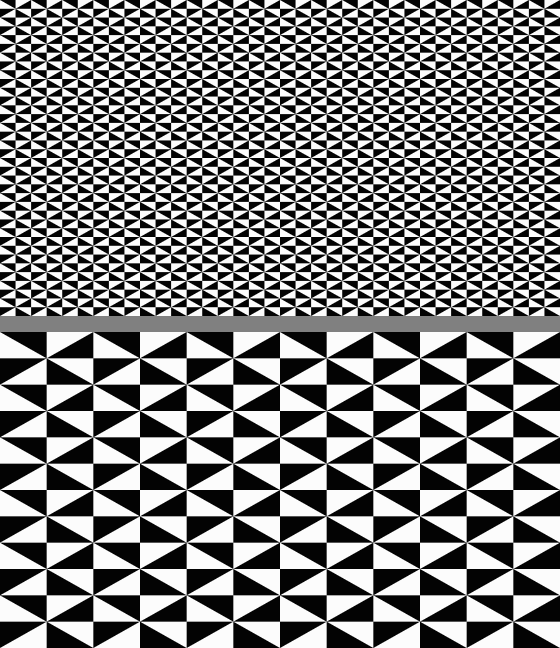
Top: the whole. Bottom: its middle third, enlarged.
A Shadertoy shader for this pattern:

```glsl
const vec2 CELLS = vec2(36.0);      // cells across and down; even, so the sheet tiles
const vec3 DARK  = vec3(0.01);
const vec3 LIGHT = vec3(0.99);
const float EDGE_WIDTH = 1.0;       // edge softness in output samples

// Distance to the nearest whole number, positive in even cells, negative in odd ones
vec2 signedGridDistance(vec2 cell) {
    return abs(mod(cell - 0.5, 2.0) - 1.0) - 0.5;
}

// Mirrored position: 0 on even grid lines, 1 on odd ones
vec2 mirrorFold(vec2 cell) {
    return abs(mod(cell + 1.0, 2.0) - 1.0);
}

// Smoothed sign, from -1 to 1 across one edge width
float softSign(float dist, float footprint) {
    return clamp(2.0 * dist / (footprint * EDGE_WIDTH), -1.0, 1.0);
}

// Triangles alternate in tone across every grid line and diagonal
float triangleTone(vec2 cell, vec2 footprint) {
    vec2 grid = signedGridDistance(cell);
    vec2 folded = mirrorFold(cell);
    float column = softSign(grid.x, footprint.x);
    float row = softSign(grid.y, footprint.y);
    float diagonal = softSign(folded.x - folded.y, length(footprint));
    return 0.5 + 0.5 * column * row * diagonal;
}

void mainImage(out vec4 fragColor, in vec2 fragCoord) {
    vec2 footprint = CELLS / iResolution.xy;
    vec2 cell = fragCoord * footprint;
    fragColor = vec4(mix(DARK, LIGHT, triangleTone(cell, footprint)), 1.0);
}
```
